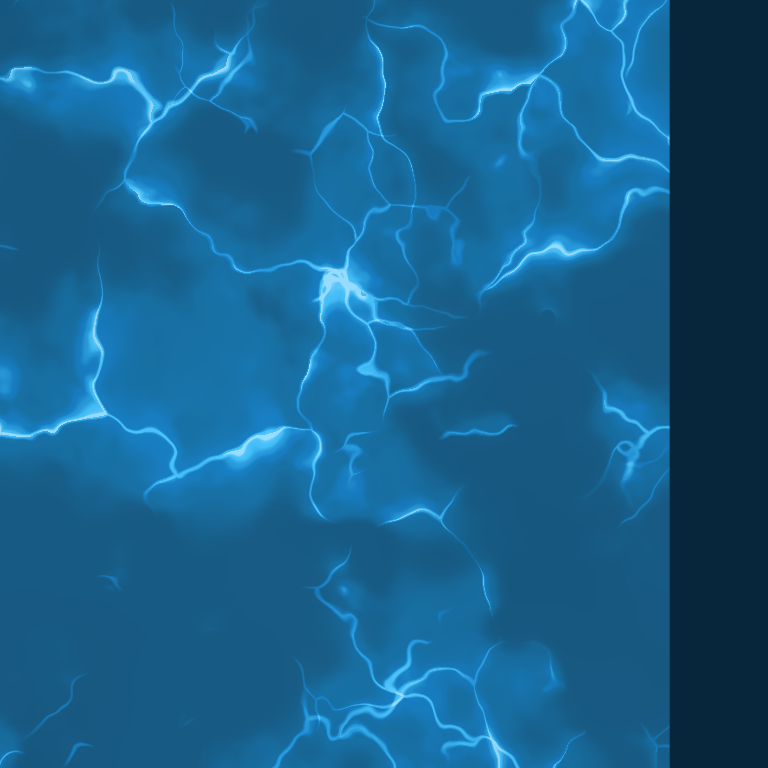
This texture is drawn by a Shadertoy shader. Its source:

```glsl
const vec3 STRIP = vec3(0.03, 0.15, 0.23);
const vec3 DEEP = vec3(0.09, 0.35, 0.51);
const vec3 HAZE = vec3(0.09, 0.43, 0.63);
const vec3 AZURE = vec3(0.09, 0.48, 0.74);
const vec3 BRIGHT = vec3(0.15, 0.59, 0.84);
const vec3 CYAN = vec3(0.26, 0.73, 0.95);
const vec3 PALE = vec3(0.58, 0.84, 0.98);
const float PANEL_WIDTH = 0.872;

float hash(vec2 p) {
    return fract(sin(dot(p, vec2(127.1, 311.7))) * 43758.5453);
}

vec2 hash2(vec2 p) {
    return vec2(hash(p), hash(p + 41.3));
}

float noise(vec2 p) {
    vec2 i = floor(p), f = fract(p);
    f = f * f * f * (f * (f * 6.0 - 15.0) + 10.0);
    return mix(mix(hash(i), hash(i + vec2(1, 0)), f.x),
               mix(hash(i + vec2(0, 1)), hash(i + vec2(1, 1)), f.x), f.y);
}

float fbm(vec2 p, int octaves) {
    float sum = 0.0, total = 0.0, amp = 0.5;
    for (int i = 0; i < octaves; i++) {
        sum += amp * noise(p);
        total += amp;
        p = mat2(0.8, 0.6, -0.6, 0.8) * p * 2.03 + 7.7;
        amp *= 0.5;
    }
    return sum / total;
}

// Distance to the nearest cell border (x) and a random value of the cell (y)
vec2 cellBorder(vec2 p) {
    vec2 base = floor(p), f = fract(p), nearest = vec2(0.0), owner = vec2(0.0);
    float best = 9.0, border = 9.0;
    for (int y = -1; y <= 1; y++)
    for (int x = -1; x <= 1; x++) {
        vec2 cell = vec2(x, y);
        vec2 r = cell + hash2(base + cell) - f;
        if (dot(r, r) < best) {
            best = dot(r, r);
            nearest = r;
            owner = cell;
        }
    }
    for (int y = -2; y <= 2; y++)
    for (int x = -2; x <= 2; x++) {
        vec2 cell = owner + vec2(x, y);
        vec2 r = cell + hash2(base + cell) - f;
        vec2 gap = r - nearest;
        if (dot(gap, gap) > 1e-4)
            border = min(border, dot(0.5 * (r + nearest), normalize(gap)));
    }
    return vec2(border, hash(base + owner + 9.1));
}

vec2 jagged(vec2 p, float scale, float amount) {
    return p + amount * (vec2(fbm(p * scale, 4), fbm(p * scale + 31.7, 4)) - 0.5);
}

// Thin line with a soft wisp on one side and a wide glow
float lightning(vec2 p, float scale, float activity, float wispAmount) {
    vec2 cell = cellBorder(jagged(p, 5.5, 0.23) * scale);
    float d = cell.x / scale;
    float swell = noise(p * 13.0 + scale);
    float width = mix(0.0012, 0.0042, swell * activity);
    float thread = (1.0 - smoothstep(0.2 * width, width + 0.0018, d)) * smoothstep(0.05, 0.5, activity);
    float side = smoothstep(0.4, 0.6, cell.y);
    float streak = smoothstep(0.3, 0.75, fbm(p * vec2(16.0, 20.0) + scale, 3));
    float wisp = exp(-d / mix(0.007, 0.026, swell)) * side * streak * activity;
    float glow = exp(-d / 0.04) * activity;
    return 0.42 * thread * (0.55 + 0.6 * swell) + wispAmount * (0.65 * wisp + 0.27 * glow);
}

vec3 energyColor(float t) {
    vec3 c = mix(DEEP, HAZE, smoothstep(0.0, 0.25, t));
    c = mix(c, AZURE, smoothstep(0.25, 0.45, t));
    c = mix(c, BRIGHT, smoothstep(0.45, 0.64, t));
    c = mix(c, CYAN, smoothstep(0.64, 0.85, t));
    return mix(c, PALE, smoothstep(0.85, 1.2, t));
}

void mainImage(out vec4 fragColor, in vec2 fragCoord) {
    vec2 uv = fragCoord / iResolution.xy;

    // Clusters of activity separated by calm water
    float cluster = fbm(uv * 4.2 + vec2(3.4, 8.1), 3);
    float activity = smoothstep(0.43, 0.68, cluster);
    float sparse = smoothstep(0.52, 0.72, fbm(uv * 5.0 + 23.5, 3));
    float mist = activity * smoothstep(0.25, 0.75, fbm(jagged(uv, 4.0, 0.2) * 7.0, 4));

    float energy = 0.25 * mist;
    energy += lightning(uv, 4.6, activity, 1.0);
    energy += lightning(uv + 5.3, 6.5, sparse, 0.45);

    vec3 color = energyColor(energy);
    color *= 0.95 + 0.1 * fbm(uv * 3.0 + 14.0, 3);

    // Plain dark strip on the right
    float pixel = 1.0 / iResolution.x;
    float strip = smoothstep(PANEL_WIDTH - pixel, PANEL_WIDTH + pixel, uv.x);
    fragColor = vec4(mix(color, STRIP, strip), 1.0);
}
```
